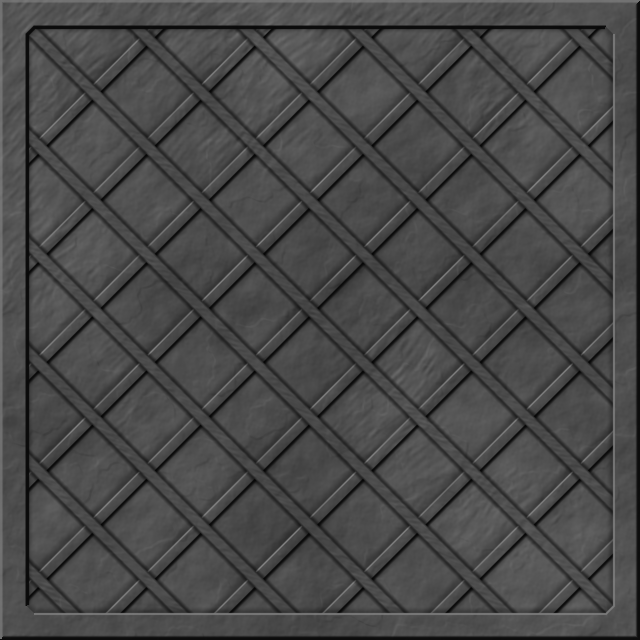
A WebGL 1 fragment shader for this texture:

```glsl
precision highp float;
uniform vec2 u_resolution;

#define PERIOD 0.1692
#define FALL_SHIFT 0.0013
#define RISE_SHIFT 0.9648
#define FALL_HALF 0.0092
#define RISE_HALF 0.0084
#define OPENING_HALF 0.4585
#define CHAMFER 0.012
#define STONE vec3(0.318)
#define BAR vec3(0.295)
#define HIGHLIGHT vec3(0.53)
#define SHADOW vec3(0.035)
#define RELIEF 0.3

float hash(vec2 p) {
  return fract(sin(dot(p, vec2(127.1, 311.7))) * 43758.55);
}

float noise(vec2 p) {
  vec2 i = floor(p), f = fract(p);
  f = f * f * (3.0 - 2.0 * f);
  return mix(mix(hash(i), hash(i + vec2(1, 0)), f.x),
             mix(hash(i + vec2(0, 1)), hash(i + vec2(1, 1)), f.x), f.y);
}

float fbm(vec2 p) {
  float sum = 0.0, amp = 0.5;
  for (int i = 0; i < 4; i++) {
    sum += amp * noise(p);
    p = mat2(1.6, 1.2, -1.2, 1.6) * p + 7.3;
    amp *= 0.5;
  }
  return sum;
}

// Stone height: fine grain, flaked edges and patches of chisel strokes
float stoneHeight(vec2 q) {
  float grain = fbm(q * 28.0);
  float flakes = smoothstep(0.5, 0.56, fbm(q * 17.0 + 4.0));
  vec2 warped = q + 0.012 * noise(q * 14.0);
  float strokes = noise(vec2((warped.x - warped.y) * 32.0, (warped.x + warped.y) * 120.0));
  float patches = smoothstep(0.45, 0.75, noise(q * 5.0 + 2.0) + 0.35 - 0.7 * length(q - vec2(0.27, 0.25)));
  return 0.8 * grain + 0.11 * flakes + 0.22 * strokes * patches;
}

// Short fibres running obliquely across the falling bars
float fibreHeight(vec2 q) {
  return noise(vec2(q.x * 75.0 + q.y * 25.0, q.y * 240.0 - q.x * 90.0));
}

// Signed distance to the nearest bar of a diagonal set
float barDistance(float t, float shift) {
  return (fract((t - shift) / PERIOD + 0.5) - 0.5) * PERIOD * 0.7071;
}

// Smooth band of half width w around d = 0
float band(float d, float w, float aa) {
  return 1.0 - smoothstep(w - aa, w + aa, abs(d));
}

// Shadow fading from d = 0 outward
float fade(float d, float reach) {
  return 1.0 - smoothstep(0.0, reach, d);
}

void main() {
  vec2 q = gl_FragCoord.xy / u_resolution;
  q.y = 1.0 - q.y;
  float aa = 0.75 / min(u_resolution.x, u_resolution.y);

  // Stone surface lit from the upper left
  vec2 e = vec2(0.0014);
  float lit = RELIEF * (stoneHeight(q + e) - stoneHeight(q - e));
  float mottle = 0.14 * (fbm(q * 5.0 + 1.7) - 0.47) + 0.06 * (fbm(q * 40.0) - 0.47);
  vec3 stone = STONE + mottle + lit;
  vec3 color = stone;

  // Rising bars: bright upper edge, deep shadow below
  float rise = barDistance(q.x + q.y, RISE_SHIFT);
  float present = step(0.205, q.x + q.y);
  float outside = abs(rise) - RISE_HALF;
  color *= 1.0 - present * 0.28 * fade(outside, 0.014);
  float dropShadow = step(0.0, rise) * fade(outside - 0.0016, 0.0055);
  color = mix(color, SHADOW, 0.95 * present * dropShadow);
  vec3 riseColor = BAR + 0.6 * mottle + lit - 3.5 * rise;
  float glint = band(rise + RISE_HALF - 0.0017, 0.0011, aa);
  riseColor = mix(riseColor, HIGHLIGHT, glint * (0.45 + 0.5 * noise(q * 18.0)));
  color = mix(color, riseColor, present * band(rise, RISE_HALF, aa));

  // Falling bars: fibrous, laid over the rising ones
  float fall = barDistance(q.x - q.y, FALL_SHIFT);
  outside = abs(fall) - FALL_HALF;
  color *= 1.0 - 0.5 * fade(outside, 0.007);
  float fibres = 0.06 * (fibreHeight(q + e) - fibreHeight(q - e));
  vec3 fallColor = BAR + 0.6 * mottle + 0.6 * lit + fibres;
  fallColor *= 1.0 - 0.42 * smoothstep(-0.0035, 0.0, outside);
  color = mix(color, fallColor, band(fall, FALL_HALF, aa));

  // Frame around the chamfered opening
  vec2 c = q - 0.5, m = abs(c);
  vec2 side = sign(c) * (m.x > m.y ? vec2(1, 0) : vec2(0, 1));
  float straight = max(m.x, m.y) - OPENING_HALF;
  float corner = (m.x + m.y - 2.0 * OPENING_HALF + CHAMFER) * 0.7071;
  float inner = max(straight, corner);
  vec2 normal = corner > straight ? sign(c) * 0.7071 : side;
  float facing = dot(normal, vec2(1.0));
  color *= 1.0 - 0.3 * fade(-inner, 0.012);
  // On the frame itself the corner term would outgrow the straight one
  color = mix(color, stone * 0.97, smoothstep(-aa, aa, inner));

  // Inner bevel: dark at top and left, bright at bottom and right
  float dark = band(inner + 0.0012, 0.0028, aa) * clamp(-facing, 0.0, 1.0);
  float bright = band(inner - 0.0008, 0.0016, aa) * clamp(facing, 0.0, 1.0);
  color = mix(color, SHADOW, 0.95 * dark);
  color = mix(color, HIGHLIGHT, 0.75 * bright);

  // Outer bevel: bright at top and left, dark at bottom and right
  float rim = 0.5 - max(m.x, m.y), rimFacing = dot(side, vec2(1.0));
  color = mix(color, HIGHLIGHT, 0.6 * fade(rim - 0.002, 0.004) * max(-rimFacing, 0.0));
  color = mix(color, SHADOW, 0.95 * fade(rim - 0.003, 0.005) * max(rimFacing, 0.0));
  gl_FragColor = vec4(clamp(color, 0.0, 1.0), 1.0);
}
```
